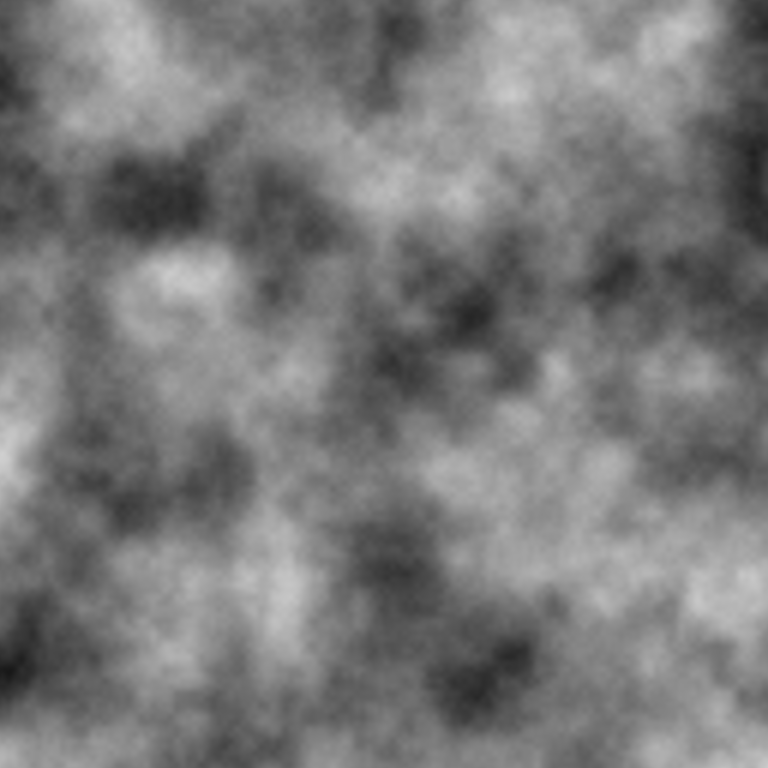
This texture is drawn by a WebGL 1 fragment shader. Its source:

```glsl
precision highp float;
uniform vec2 u_resolution;

float hash(vec2 p) {
  vec3 q = fract(vec3(p.xyx) * 0.1031);
  q += dot(q, q.yzx + 33.33);
  return fract((q.x + q.y) * q.z);
}

// Smoothly interpolated lattice values
float valueNoise(vec2 p) {
  vec2 cell = floor(p);
  vec2 f = fract(p);
  vec2 blend = f * f * (3.0 - 2.0 * f);
  float low = mix(hash(cell), hash(cell + vec2(1.0, 0.0)), blend.x);
  float high = mix(hash(cell + vec2(0.0, 1.0)), hash(cell + vec2(1.0)), blend.x);
  return mix(low, high, blend.y);
}

// Octaves of halving strength, centred on zero
float cloud(vec2 p) {
  float sum = 0.0;
  float strength = 0.5;
  for (int octave = 0; octave < 5; octave++) {
    sum += strength * (valueNoise(p) - 0.5);
    p = p * 2.0 + vec2(17.3, 41.7);
    strength *= 0.5;
  }
  return sum;
}

void main() {
  vec2 uv = gl_FragCoord.xy / u_resolution.y;
  float grey = 0.497 + cloud(uv * 8.0 + vec2(23.0, 57.0));
  gl_FragColor = vec4(vec3(grey), 1.0);
}
```
